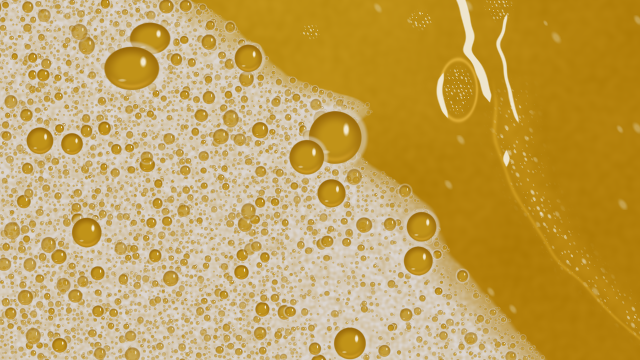
Give the GLSL for this texture, as a WebGL 1 fragment shader.

```glsl
precision highp float;
// Pale soap foam with amber bubbles spreading over a golden liquid with wet glints.
uniform vec2 u_resolution;

const vec3 FILM = vec3(0.86, 0.835, 0.815);

vec2 hash2(vec2 p) {
  vec2 k = vec2(dot(p, vec2(127.1, 311.7)), dot(p, vec2(269.5, 183.3)));
  return fract(sin(k) * 43758.5);
}

float corner(vec2 cell, vec2 f, vec2 o) {
  return dot(hash2(cell + o) * 2.0 - 1.0, f - o);
}

float gradientNoise(vec2 p) {
  vec2 c = floor(p), f = fract(p);
  vec2 u = f * f * (3.0 - 2.0 * f), e = vec2(1.0, 0.0);
  return mix(mix(corner(c, f, e.yy), corner(c, f, e.xy), u.x),
             mix(corner(c, f, e.yx), corner(c, f, e.xx), u.x), u.y);
}

float bump(float x, float center, float width) {
  float d = (x - center) / width;
  return exp(-d * d);
}

float ellipse(vec2 d, vec2 r, float soft) {
  return 1.0 - smoothstep(1.0 - soft, 1.0 + soft, length(d / r));
}

// Positive inside the foam, roughly the distance to its shoreline.
float foamDepth(vec2 p) {
  float t = 1.0 - p.y;
  float shore = 0.60 + 0.92 * t - 0.07 * exp(-20.0 * t)
    + 0.16 * bump(t, 0.295, 0.055) + 0.065 * bump(t, 0.57, 0.09);
  return (shore - p.x) * 0.72;
}

// Pale film ring, amber body, dark rim and window glints.
void bubble(inout vec3 col, vec2 d, vec2 r, float clarity, float px) {
  vec2 q = d / r;
  float k = length(q), aa = px * 0.8 / min(r.x, r.y);
  float ring = 1.0 - smoothstep(0.04, 0.2 + aa, abs(k - 1.08));
  float rim = smoothstep(0.45, 1.0, k) * (0.7 + 0.3 * q.y);
  vec3 body = mix(vec3(0.755, 0.575, 0.095), vec3(0.60, 0.41, 0.035), rim);
  body += vec3(0.10, 0.09, 0.06) * bump(k, 0.84, 0.1) * smoothstep(0.2, 0.9, -q.y);
  col = mix(col, FILM, ring * 0.55 * clarity);
  col = mix(col, body, ellipse(d, r, aa) * clarity);
  float glint = ellipse(q - vec2(0.42, 0.3), vec2(0.1, 0.2), 0.5 + aa)
    + 0.5 * ellipse(q + vec2(0.35, 0.55), vec2(0.12, 0.06), 0.6 + aa);
  col = mix(col, vec3(0.97, 0.95, 0.9), min(glint, 1.0) * clarity * 0.9);
}

// Random bubbles on a jittered grid, kept behind the shoreline.
void scatter(inout vec3 col, vec2 p, float cells, float chance, float clarity, float px) {
  for (int j = -1; j <= 1; j++) {
    for (int i = -1; i <= 1; i++) {
      vec2 id = floor(p * cells) + vec2(float(i), float(j));
      vec2 h = hash2(id + cells), s = hash2(id + cells * 1.7 + 9.0);
      vec2 c = (id + 0.5 + (h - 0.5) * 0.75) / cells;
      float r = (0.17 + 0.29 * s.x * s.x) / cells;
      float dense = ellipse(c - vec2(1.07, 0.19), vec2(0.28, 0.24), 0.5);
      if (s.y < chance * (1.0 - 0.55 * dense) && foamDepth(c) > r * 0.6)
        bubble(col, p - c, r * vec2(1.0, 0.92 + 0.2 * h.x), clarity * (0.6 + 0.4 * h.y), px);
    }
  }
}

// Small slanted flecks of light.
float flecks(vec2 p, float cells, float chance) {
  vec2 g = vec2(p.x + 0.4 * p.y, p.y) * cells;
  vec2 id = floor(g), h = hash2(id);
  float size = 0.12 + 0.2 * h.x;
  vec2 d = fract(g) - 0.5 - (h - 0.5) * 0.4;
  return ellipse(d, vec2(size * 0.75, size), 0.6) * step(hash2(id + 31.0).x, chance);
}

// Upright streak with tapered ends; offset is the distance from its centre line.
float ribbon(float offset, float y, float low, float high, float width, float px) {
  float w = width * smoothstep(low, low + 0.03, y) * (1.0 - smoothstep(high - 0.03, high, y));
  return (1.0 - smoothstep(w - px, w + px, abs(offset))) * smoothstep(0.0, px, w);
}

// Bright ribbons, a frothy blister and a sparkling wake.
void wetGlints(inout vec3 col, vec2 p, float px) {
  float t = 1.0 - p.y, u = max(t - 0.3, 0.0);
  float blister = length((p - vec2(1.273, 0.75)) / vec2(0.052, 0.085));
  col += 0.14 * bump(blister, 1.0, 0.07);
  float patches = 1.0 - smoothstep(0.6, 0.85, blister)
    + ellipse(p - vec2(1.17, 0.945), vec2(0.03, 0.025), 0.3)
    + ellipse(p - vec2(0.863, 0.912), vec2(0.025, 0.018), 0.3)
    + ellipse(p - vec2(1.385, 0.98), vec2(0.035), 0.3);
  float offset = p.x - 1.415 - u * u + 0.02 * gradientNoise(p * 9.0);
  float wake = smoothstep(0.2, 0.32, t), band = wake * bump(offset, 0.01, 0.045);
  col += vec3(0.08, 0.08, 0.06) * (wake * bump(offset, -0.04, 0.006) + 0.5 * band);
  float froth = flecks(p, 90.0, 0.8) * patches + 0.5 * flecks(p, 24.0, 0.02)
    + band * (flecks(p, 46.0, 0.35) + 0.6 * flecks(p, 85.0, 0.3));
  col = mix(col, vec3(0.90, 0.86, 0.73), clamp(froth * 0.75, 0.0, 1.0));
  float x = p.x + 0.007 * gradientNoise(p * 22.0), v = t - 0.13, a = p.y - 0.75;
  float s = ribbon(x - 1.28 - 0.28 * t + 0.022 * bump(t, 0.144, 0.03), p.y, 0.71, 1.1, 0.012, px);
  s = max(s, ribbon(x - 1.4 - 0.9 * v * v + 0.016 * bump(t, 0.12, 0.03), p.y, 0.65, 0.97, 0.005, px));
  s = max(s, ribbon(x - 1.222 - 4.0 * a * a, p.y, 0.665, 0.805, 0.008, px));
  s = max(s, ribbon(x - 1.407, p.y, 0.53, 0.59, 0.009, px));
  col = mix(col, vec3(0.95, 0.93, 0.87), s * 0.92);
}

// Large round bubble: centre in xy, radius in z.
void big(inout vec3 col, vec2 p, vec3 b, float px) {
  bubble(col, p - b.xy, vec2(b.z), 1.0, px);
}

void main() {
  float px = 1.0 / u_resolution.y;
  vec2 p = gl_FragCoord.xy * px;
  float light = bump(p.x, 0.85, 0.6) * smoothstep(0.2, 1.0, p.y);
  vec3 c = mix(vec3(0.695, 0.495, 0.035), vec3(0.75, 0.57, 0.085), light);
  c += 0.025 * (gradientNoise(p * 5.0) + gradientNoise(p * 38.0));
  wetGlints(c, p, px);
  // Foam sheet, thinner toward its shoreline.
  float depth = foamDepth(p) + 0.012 * gradientNoise(p * 18.0);
  float grain = gradientNoise(p * 85.0) + 0.5 * gradientNoise(p * 24.0);
  float cover = smoothstep(-0.004, 0.012, depth) * mix(0.42, 0.94, smoothstep(0.0, 0.11, depth));
  c = mix(c, FILM, clamp(cover * (0.94 + 0.35 * grain), 0.0, 1.0));
  scatter(c, p, 76.0, 0.75, 0.65, px);
  scatter(c, p, 41.0, 0.60, 0.85, px);
  scatter(c, p, 20.0, 0.52, 1.0, px);
  bubble(c, p - vec2(0.417, 0.893), vec2(0.056, 0.044), 1.0, px);
  bubble(c, p - vec2(0.366, 0.81), vec2(0.076, 0.06), 1.0, px);
  big(c, p, vec3(0.69, 0.838, 0.038), px); big(c, p, vec3(0.931, 0.618, 0.073), px);
  big(c, p, vec3(0.852, 0.563, 0.048), px); big(c, p, vec3(0.921, 0.463, 0.039), px);
  big(c, p, vec3(1.171, 0.37, 0.041), px); big(c, p, vec3(1.162, 0.275, 0.04), px);
  big(c, p, vec3(0.972, 0.046, 0.044), px); big(c, p, vec3(0.241, 0.354, 0.041), px);
  big(c, p, vec3(0.111, 0.609, 0.037), px); big(c, p, vec3(0.2, 0.6, 0.03), px);
  gl_FragColor = vec4(c, 1.0);
}
```
